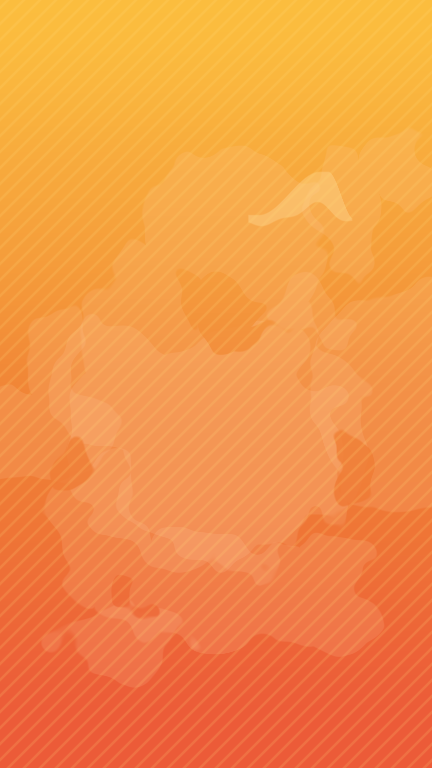
Give the GLSL for this background, as a Shadertoy shader.

```glsl
// A warm vertical gradient under translucent, ragged clouds and thin diagonal
// stripes. Clouds are unions of ellipses in a noise-warped plane, blended in
// layers. All lengths are in canvas widths.
#define STRIPES 27.0
#define STRIPE_WIDTH 0.22
#define STRIPE_ALPHA 0.17
#define CLOUD_ALPHA 0.16
#define WARP 0.10
#define WARP_SCALE 10.0
#define CLOUD_TINT vec3(1.0, 0.80, 0.62)
#define STRIPE_TINT vec3(1.0, 0.86, 0.48)

float hash(vec2 p) {
    p = fract(p * vec2(0.1031, 0.1137));
    p += dot(p, p.yx + 33.33);
    return fract((p.x + p.y) * p.x * 91.7);
}

float noise(vec2 p) {
    vec2 cell = floor(p), f = fract(p);
    f = f * f * (3.0 - 2.0 * f);
    vec2 e = vec2(0.0, 1.0);
    return mix(mix(hash(cell), hash(cell + e.yx), f.x),
               mix(hash(cell + e.xy), hash(cell + e.yy), f.x), f.y);
}

// Two octaves of displacement give lobes and small notches
vec2 warp(vec2 p, float seed) {
    vec2 q = p * WARP_SCALE + seed * 17.0;
    vec2 lobes = vec2(noise(q), noise(q + 41.0)) - 0.5;
    vec2 notches = vec2(noise(q * 2.3 + 7.0), noise(q * 2.3 + 63.0)) - 0.5;
    return p + WARP * (lobes + 0.45 * notches);
}

// Approximate signed distance to an ellipse: centre in xy, radii in zw
float ellipse(vec2 p, vec4 e) {
    return (length((p - e.xy) / e.zw) - 1.0) * min(e.z, e.w);
}

float coverage(float d) {
    float aa = 1.0 / iResolution.x;
    return 1.0 - smoothstep(-aa, aa, d);
}

// Coverage of three merged ragged ellipses
float cloud(vec2 p, float seed, vec4 a, vec4 b, vec4 c) {
    p = warp(p, seed);
    return coverage(min(ellipse(p, a), min(ellipse(p, b), ellipse(p, c))));
}

vec3 sky(float h) {
    vec3 red = vec3(0.925, 0.355, 0.22);
    vec3 orange = vec3(0.94, 0.50, 0.21);
    vec3 amber = vec3(0.965, 0.64, 0.235);
    vec3 gold = vec3(0.985, 0.74, 0.245);
    vec3 col = mix(red, orange, smoothstep(0.02, 0.46, h));
    col = mix(col, amber, smoothstep(0.40, 0.76, h));
    return mix(col, gold, smoothstep(0.68, 1.0, h));
}

// Pale sliver with a rising crest and an arched underside
float crest(vec2 p) {
    float top = 1.28 + 0.10 * smoothstep(0.60, 0.74, p.x)
              - 0.11 * smoothstep(0.76, 0.82, p.x);
    float arch = (p.x - 0.73) / 0.055;
    float base = 1.26 + 0.045 * exp(-arch * arch)
               + 0.006 * sin(p.x * 70.0);
    float d = max(max(p.y - top, base - p.y), abs(p.x - 0.695) - 0.12);
    return coverage(d);
}

void mainImage(out vec4 fragColor, in vec2 fragCoord) {
    vec2 p = fragCoord / iResolution.x;
    vec3 col = sky(fragCoord.y / iResolution.y);

    // Cloud layers: back haze, central body, right bank, lower bank, left bank
    float layers[5];
    layers[0] = cloud(p, 1.0, vec4(0.55, 1.24, 0.21, 0.19),
        vec4(0.46, 1.03, 0.28, 0.16), vec4(0.50, 0.75, 0.33, 0.30));
    layers[1] = cloud(p, 2.0, vec4(0.54, 0.74, 0.27, 0.27),
        vec4(0.25, 0.87, 0.15, 0.16), vec4(0.69, 1.03, 0.09, 0.06));
    layers[2] = cloud(p, 3.0, vec4(0.95, 0.86, 0.24, 0.25),
        vec4(0.95, 1.34, 0.10, 0.09), vec4(0.80, 1.27, 0.07, 0.16));
    layers[3] = cloud(p, 4.0, vec4(0.50, 0.41, 0.30, 0.14),
        vec4(0.22, 0.55, 0.12, 0.17), vec4(0.76, 0.42, 0.12, 0.13));
    layers[4] = cloud(p, 5.0, vec4(0.04, 0.77, 0.22, 0.14),
        vec4(0.12, 0.98, 0.07, 0.12), vec4(0.30, 0.27, 0.15, 0.07));

    // Openings that reveal the gradient behind the clouds
    float gaps = cloud(p, 6.0, vec4(0.54, 1.05, 0.08, 0.075),
        vec4(0.44, 1.08, 0.04, 0.06), vec4(0.60, 1.00, 0.06, 0.03));
    gaps = max(gaps, cloud(p, 7.0, vec4(0.815, 0.70, 0.04, 0.06),
        vec4(0.16, 0.69, 0.05, 0.025), vec4(0.29, 0.39, 0.04, 0.04)));

    for (int i = 0; i < 5; i++)
        col = mix(col, CLOUD_TINT, CLOUD_ALPHA * layers[i] * (1.0 - 0.85 * gaps));
    col = mix(col, vec3(1.0, 0.88, 0.62), 0.34 * crest(p));

    // Diagonal stripes with edges softened over one pixel
    float across = abs(fract((p.x - p.y) * STRIPES) - 0.5);
    float soft = STRIPES / iResolution.x;
    float stripe = 1.0 - smoothstep(-soft, soft, across - 0.5 * STRIPE_WIDTH);
    col = mix(col, STRIPE_TINT, STRIPE_ALPHA * stripe);

    fragColor = vec4(col, 1.0);
}
```
